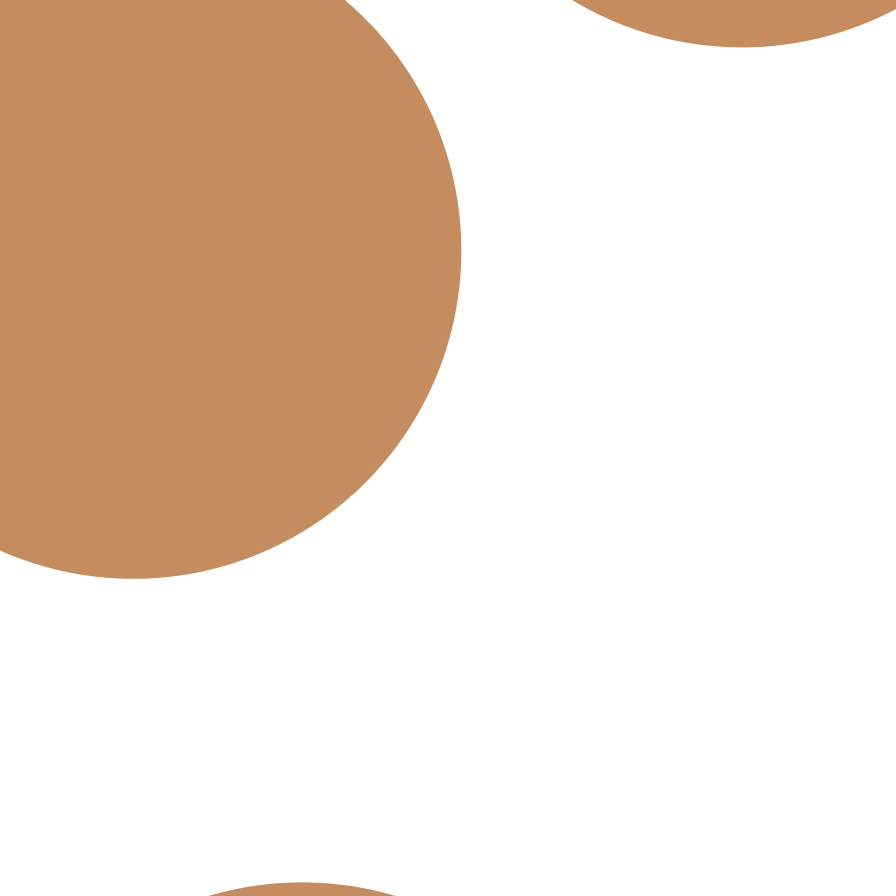
This background is drawn by a WebGL 1 fragment shader. Its source:

```glsl
precision highp float;

uniform vec2 u_resolution;

#define PAPER vec3(1.0)
#define TAN vec3(0.773, 0.549, 0.373)
#define RADIUS 0.3661
#define LEFT_DISC vec2(0.1488, 0.7201)
#define TOP_DISC vec2(0.8281, 1.3132)
#define BOTTOM_DISC vec2(0.3372, -0.3509)

// Signed distance to a disc of the shared radius
float discDistance(vec2 point, vec2 center) {
  return length(point - center) - RADIUS;
}

void main() {
  float side = min(u_resolution.x, u_resolution.y);
  vec2 point = gl_FragCoord.xy / side;

  // Union of the large discs, most of them cut by the canvas border
  float dist = discDistance(point, LEFT_DISC);
  dist = min(dist, discDistance(point, TOP_DISC));
  dist = min(dist, discDistance(point, BOTTOM_DISC));

  // Edge smoothed over one pixel
  float coverage = clamp(0.5 - dist * side, 0.0, 1.0);
  gl_FragColor = vec4(mix(PAPER, TAN, coverage), 1.0);
}
```
